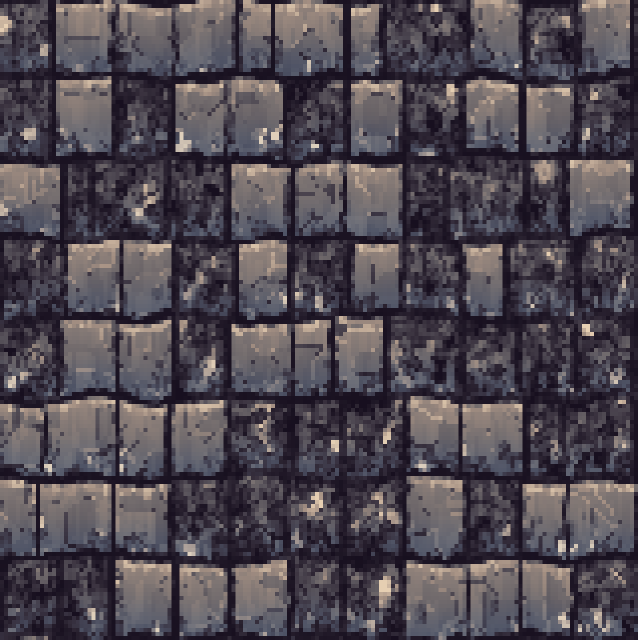
A Shadertoy shader for this texture:

```glsl
// Weathered pixel-art stone wall: cream-capped blocks between dark rubble cells.

const vec2  GRID = vec2(11.0, 8.0);         // stones across and down
const float PIXELS = 160.0;                 // art pixels per canvas side
const float SOLID_SHARE = 0.60;             // intact stones among all cells
const float JOIN_SHARE = 0.55;              // neighbours fused into wide stones
const float GAP = 0.055;                    // half joint width, in cells
const float CRACK = 0.022;                  // half joint width inside wide stones
const float RIM = 0.12;                     // height of the lit cap
const float WOBBLE = 0.16;                  // unevenness of the courses
const vec2  FACET_SCALE = vec2(1.9, 2.3);   // broad planes per cell
const vec2  CHIP_SCALE = vec2(5.6, 6.2);    // broken pieces per cell
const vec2  GRIT_SCALE = vec2(10.0, 12.0);  // small fragments per cell
const vec3  COOL_TINT = vec3(-0.035, 0.005, 0.045);
const int   SAMPLES = 2;                    // antialiasing samples per axis
const vec3  PALETTE[6] = vec3[6](
    vec3(0.09, 0.06, 0.12), vec3(0.23, 0.20, 0.25), vec3(0.35, 0.33, 0.36),
    vec3(0.47, 0.44, 0.44), vec3(0.64, 0.56, 0.51), vec3(0.90, 0.81, 0.70));

vec3 hash3(vec2 p) {
    vec3 q = fract(p.xyx * vec3(0.1031, 0.1030, 0.0973));
    q += dot(q, q.yxz + 33.33);
    return fract((q.xxy + q.yzz) * q.zyx);
}

float corner(vec2 cell, vec2 offset) {
    float angle = 6.2832 * hash3(cell + 71.0).x;
    return dot(vec2(cos(angle), sin(angle)), offset);
}

// Gradient noise, roughly -0.7 to 0.7
float noise(vec2 p) {
    vec2 i = floor(p), f = p - i, e = vec2(1.0, 0.0);
    vec2 u = f * f * f * (f * (f * 6.0 - 15.0) + 10.0);
    return mix(mix(corner(i, f), corner(i + e, f - e), u.x),
               mix(corner(i + e.yx, f - e.yx), corner(i + 1.0, f - 1.0), u.x), u.y);
}

// Blocky cells: x = distance to the edge, yz = random values of the piece
vec3 shards(vec2 p) {
    vec2 base = floor(p), id = base;
    float nearest = 9.0, second = 9.0;
    for (int y = -1; y <= 1; y++)
    for (int x = -1; x <= 1; x++) {
        vec2 cell = base + vec2(x, y);
        vec3 h = hash3(cell + 13.0);
        vec2 d = abs(p - cell - h.xy) * mix(vec2(1.3, 0.75), vec2(0.8, 1.2), h.z);
        float dist = max(d.x, d.y);
        if (dist < nearest) { second = nearest; nearest = dist; id = cell; }
        else second = min(second, dist);
    }
    return vec3(second - nearest, hash3(id + 157.0).xy);
}

vec3 cellHash(float col, float row) {
    return hash3(mod(vec2(col, row), GRID) * vec2(3.0, 7.0) + 29.0);
}

bool isSolid(float col, float row) { return cellHash(col, row).x < SOLID_SHARE; }

// Position of the joint left of a column; a few are pushed well aside
float joint(float col, float row) {
    vec3 h = cellHash(col, row);
    return col + 0.18 * (h.y - 0.5) - 0.32 * step(0.84, h.z);
}

float jointWidth(float col, float row) {
    bool fused = isSolid(col - 1.0, row) && isSolid(col, row)
              && cellHash(col + 5.0, row + 3.0).y < JOIN_SHARE;
    return fused ? CRACK : GAP;
}

float rubbleTone(vec2 g) {
    vec3 chip = shards(g * CHIP_SCALE), grit = shards(g * GRIT_SCALE + 40.0);
    float cluster = noise(g * 2.1 + 9.0);
    float tone = 0.07 + 0.40 * chip.y + 0.22 * (grit.y - 0.4) + 0.22 * cluster;
    tone += 0.42 * step(0.66, chip.z) * smoothstep(0.0, 0.25, cluster);
    return tone * mix(0.35, 1.0, smoothstep(0.03, 0.16, chip.x));
}

// Face: sunlit cap, broad facets, darker and more broken toward the foot
float stoneTone(vec2 g, float down, float side, float rubble) {
    vec3 facet = shards(g * FACET_SCALE + 80.0);
    vec3 streak = shards(g * vec2(9.0, 3.2) + 20.0);
    float tone = mix(0.71, 0.42, down) + 0.17 * (facet.y - 0.5) + 0.08 * (streak.y - 0.5);
    tone -= 0.30 * step(facet.x, 0.035) * step(0.45, facet.z);
    tone += 0.16 * step(abs(facet.x - 0.06), 0.025) * step(facet.z, 0.4);

    float wear = 0.55 * down * down + 0.30 * smoothstep(0.24, 0.0, side)
               + 0.55 * noise(g * 2.7 + 31.0) + 0.25 * (streak.z - 0.5);
    tone = mix(tone, rubble + 0.10, smoothstep(0.36, 0.44, wear));

    float rim = RIM + 0.10 * noise(g * vec2(5.0, 1.0)) + 0.07 * (streak.y - 0.5);
    float cap = 0.96 - 0.22 * streak.z - 0.8 * max(down - 0.08, 0.0);
    return mix(tone, cap, 1.0 - smoothstep(rim, rim + 0.035, down));
}

vec3 wall(vec2 uv) {
    vec2 g = (floor(uv * PIXELS) + 0.5) / PIXELS;
    g = vec2(g.x, 1.0 - g.y) * GRID;
    float y = g.y + WOBBLE * noise(g * vec2(0.9, 0.6)) + 0.04 * noise(g * vec2(5.0, 2.0));
    float row = floor(y), down = y - row;

    // Find the stone, then the clearance to its two side joints
    float x = g.x + 0.05 * noise(g * vec2(2.0, 5.0) + 50.0);
    float col = floor(x);
    if (x < joint(col, row)) col -= 1.0;
    else if (x >= joint(col + 1.0, row)) col += 1.0;
    float left = x - joint(col, row), right = joint(col + 1.0, row) - x;
    float clear = min(left - jointWidth(col, row), right - jointWidth(col + 1.0, row));

    float rubble = rubbleTone(g);
    bool solid = isSolid(col, row);
    float tone = solid ? stoneTone(g, down, min(left, right), rubble) : rubble;

    // Dark joints with a ragged lower edge
    float foot = 0.93 + 0.10 * noise(g * vec2(4.0, 1.5) + 11.0) - down;
    float edge = min(min(clear, foot), down - 0.02);
    tone *= mix(solid ? 0.04 : 0.25, 1.0, smoothstep(-0.01, 0.035, edge));

    float level = clamp(tone, 0.0, 1.0) * 5.0;
    int i = int(min(level, 4.0));
    vec3 color = mix(PALETTE[i], PALETTE[i + 1], level - float(i));
    return color + COOL_TINT * smoothstep(0.35, 0.9, down) * smoothstep(0.1, 0.4, tone);
}

void mainImage(out vec4 fragColor, in vec2 fragCoord) {
    vec3 sum = vec3(0.0);
    for (int j = 0; j < SAMPLES; j++)
    for (int i = 0; i < SAMPLES; i++) {
        vec2 offset = (vec2(i, j) + 0.5) / float(SAMPLES) - 0.5;
        sum += wall((fragCoord + offset) / iResolution.xy);
    }
    fragColor = vec4(sum / float(SAMPLES * SAMPLES), 1.0);
}
```
